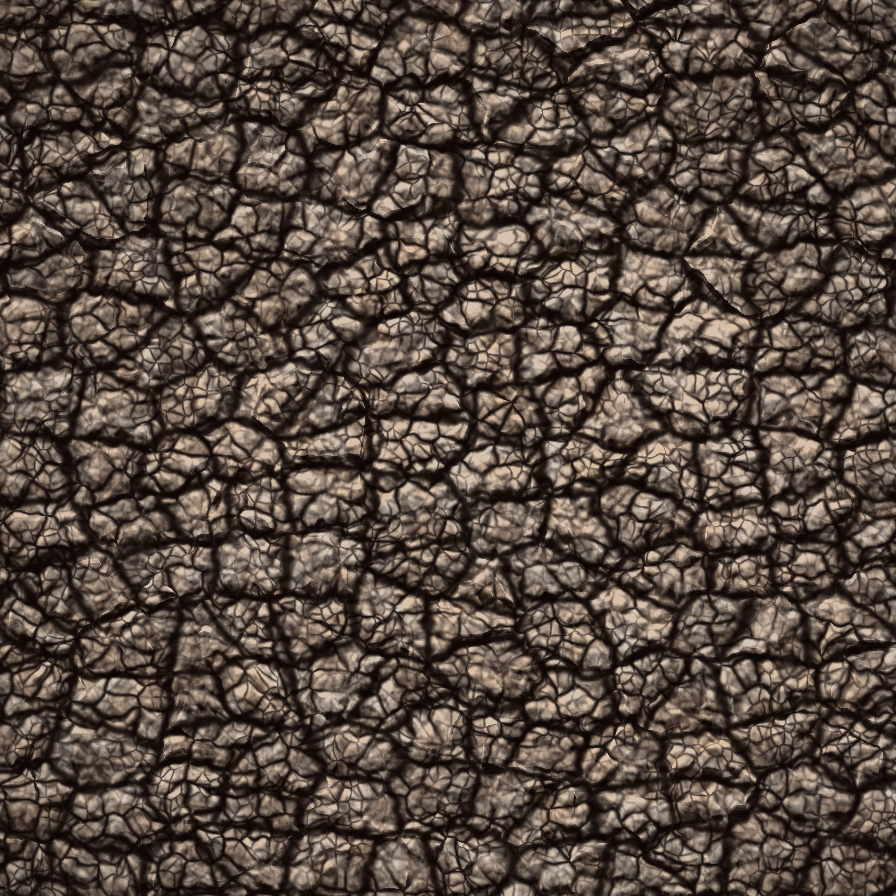
This texture is drawn by a WebGL 2 fragment shader. Its source:

```glsl
#version 300 es
precision highp float;

#define CLOD_SCALE 14.0
#define CHIP_SCALE 33.0
#define CRUMB_SCALE 72.0
#define GRAIN_SCALE 120.0
#define WARP 0.022
#define LIGHT_DIR vec2(-0.25, 0.97)
#define SLOPE_GAIN 1.45
#define GRAIN_GAIN 1.05
#define EXPOSURE 0.73
#define VIGNETTE 0.75
#define DARK_SOIL vec3(0.055, 0.022, 0.014)
#define PALE_SOIL vec3(0.76, 0.68, 0.605)

uniform vec2 u_resolution;
out vec4 fragColor;

float hash(vec2 p) {
    return fract(sin(dot(p, vec2(127.1, 311.7))) * 43758.5453);
}

float noise(vec2 p) {
    vec2 i = floor(p), f = fract(p);
    f = f * f * (3.0 - 2.0 * f);
    return mix(mix(hash(i), hash(i + vec2(1, 0)), f.x),
               mix(hash(i + vec2(0, 1)), hash(i + vec2(1, 1)), f.x), f.y);
}

float fbm(vec2 p) {
    float sum = 0.0, gain = 0.5;
    for (int i = 0; i < 3; i++) {
        sum += gain * noise(p);
        p = mat2(1.6, 1.2, -1.2, 1.6) * p + 7.3;
        gain *= 0.5;
    }
    return sum / 0.875;
}

// Voronoi cell: x = distance to the border, y = random value of the cell
vec2 cell(vec2 p) {
    vec2 base = floor(p), nearest = vec2(9.0), second = vec2(9.0);
    float id = 0.0;
    for (int y = -1; y <= 1; y++) {
        for (int x = -1; x <= 1; x++) {
            vec2 c = base + vec2(x, y);
            vec2 d = c + 0.08 + 0.84 * vec2(hash(c), hash(c + 57.3)) - p;
            if (dot(d, d) < dot(nearest, nearest)) {
                second = nearest;
                nearest = d;
                id = hash(c + 19.7);
            } else if (dot(d, d) < dot(second, second)) {
                second = d;
            }
        }
    }
    vec2 across = second - nearest;
    float border = dot(0.5 * (nearest + second), across) / max(length(across), 1e-4);
    return vec2(border, id);
}

// Ground height; also gives crack openness (0 = deep crack) and clod brightness
float relief(vec2 uv, out float open, out float clodTone) {
    vec2 bend = vec2(fbm(uv * 19.0), fbm(uv * 19.0 + 41.0)) - 0.5;
    vec2 fray = vec2(noise(uv * 95.0), noise(uv * 95.0 + 23.0)) - 0.5;
    vec2 p = uv + WARP * bend + 0.25 * WARP * fray;

    vec2 clod = cell(p * CLOD_SCALE * vec2(0.85, 1.1));
    vec2 chip = cell(p * CHIP_SCALE * vec2(0.9, 1.1) + 3.7);
    vec2 crumb = cell(p * CRUMB_SCALE + 11.1);

    // Cracks fade in and out along their length
    float patchy = smoothstep(0.25, 0.65, noise(uv * 24.0 + 5.0));
    float fine = smoothstep(0.35, 0.75, noise(uv * 33.0 + 71.0));
    open = mix(0.12, 1.0, smoothstep(0.01, 0.11, clod.x));
    open *= mix(1.0, smoothstep(-0.02, 0.14, chip.x), 0.35 + 0.6 * patchy);
    open *= mix(1.0, smoothstep(-0.05, 0.2, crumb.x), 0.2 + 0.55 * fine);
    clodTone = 0.5 * (clod.y + chip.y);

    float h = 0.55 * smoothstep(0.0, 0.38, clod.x) * (0.45 + 0.55 * clod.y);
    h += 0.3 * smoothstep(0.0, 0.34, chip.x) * (0.35 + 0.65 * chip.y);
    h += 0.12 * smoothstep(0.0, 0.35, crumb.x) * (0.3 + 0.7 * crumb.y);
    return h + 0.22 * fbm(uv * 60.0);
}

void main() {
    vec2 uv = gl_FragCoord.xy / min(u_resolution.x, u_resolution.y);
    vec2 frame = gl_FragCoord.xy / u_resolution - vec2(0.54, 0.48);

    float open, clodTone, unusedA, unusedB;
    float h = relief(uv, open, clodTone);
    float hNear = relief(uv + 0.005 * LIGHT_DIR, unusedA, unusedB);
    float hFar = relief(uv + 0.013 * LIGHT_DIR, unusedA, unusedB);

    // Slope lighting, cast shadow and gritty surface
    float slope = clamp(h - hNear, -0.3, 0.3);
    float shadow = smoothstep(0.08, 0.48, hFar - h);
    float grain = fbm(uv * GRAIN_SCALE) - 0.5;
    float tone = EXPOSURE + SLOPE_GAIN * slope + GRAIN_GAIN * grain;
    tone += 0.25 * (clodTone - 0.5) + 0.25 * (h - 0.5);
    tone *= open * (1.0 - 0.75 * shadow);
    tone *= 1.06 - VIGNETTE * dot(frame, frame);
    tone = clamp(tone, 0.0, 1.12);

    // Soil colour with faint rusty and ochre patches
    vec3 color = mix(DARK_SOIL, PALE_SOIL, tone);
    float tint = fbm(uv * 42.0 + 90.0) - 0.5;
    color *= 1.0 + tint * vec3(0.06, -0.05, -0.18);
    fragColor = vec4(color, 1.0);
}
```
